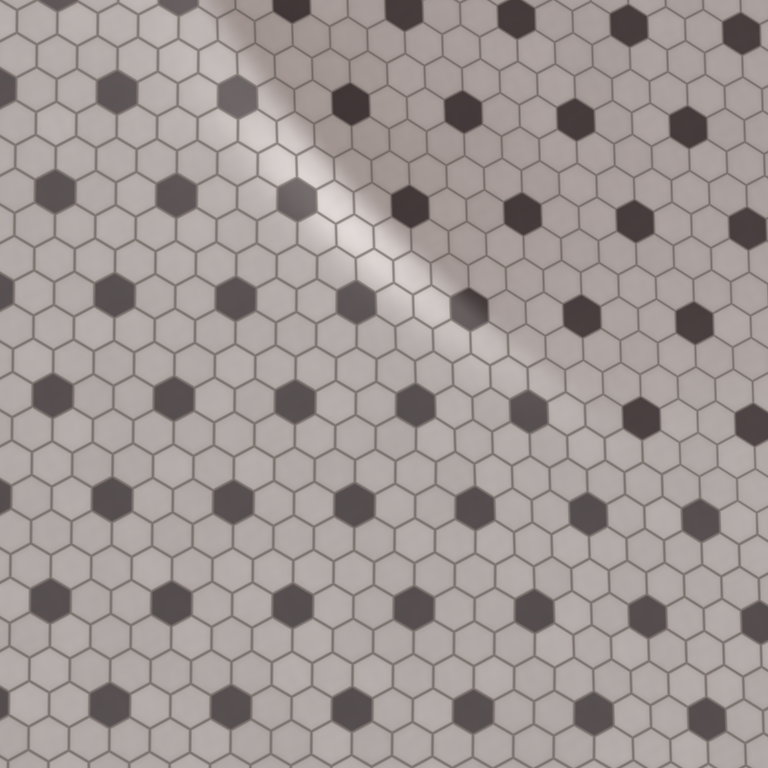
This texture is drawn by a WebGL 1 fragment shader. Its source:

```glsl
precision highp float;
// Small hexagonal floor tiles: every third one in every third row is dark.
// Two sheets meet along a lattice diagonal with slightly different steps;
// a soft diagonal sheen ends at a curved shadow edge. Cells give each tile a tone.
uniform vec2 u_resolution;

#define SEAM_START vec2(0.233, -0.008)   // dark tile at the top of the seam
#define SEAM_STEP vec2(0.0773, 0.1339)   // one dark repeat along the seam
#define LEFT_STEP vec2(0.1578, 0.0060)   // one dark repeat across, left sheet
#define RIGHT_STEP vec2(0.1465, 0.0104)  // the same, right sheet
#define TILT_LOSS 0.00046                // rows level out towards the bottom
#define GROUT_HALF 0.032                 // in tile widths
#define EDGE_SOFT 0.032
#define TONE_VARIATION 0.022
#define LIGHT_TILE vec3(0.690, 0.658, 0.648)
#define DARK_TILE vec3(0.335, 0.305, 0.307)
#define GROUT vec3(0.475, 0.440, 0.425)

const vec2 HEX_GRID = vec2(1.0, 1.7320508);

float hash(vec2 cell) {
  return fract(sin(dot(cell, vec2(41.3, 289.1))) * 4375.85);
}

// Canvas position (y down) to tile units; the loop undoes the changing tilt.
vec2 toTileSpace(vec2 p) {
  vec2 offset = p - SEAM_START;
  float across = 0.0;
  float down = offset.y / SEAM_STEP.y;
  for (int n = 0; n < 5; n++) {
    float run = offset.x - SEAM_STEP.x * down;
    vec2 stride = run < 0.0 ? LEFT_STEP : RIGHT_STEP;
    across = run / stride.x;
    down = (offset.y - across * (stride.y - TILT_LOSS * down)) / SEAM_STEP.y;
  }
  return 3.0 * vec2(across + 0.5 * down, 0.5 * HEX_GRID.y * down);
}

// Offset from the centre of the nearest hexagon.
vec2 hexLocal(vec2 t) {
  vec2 half_ = 0.5 * HEX_GRID;
  vec2 a = mod(t, HEX_GRID) - half_;
  vec2 b = mod(t - half_, HEX_GRID) - half_;
  return dot(a, a) < dot(b, b) ? a : b;
}

// Distance inwards from the hexagon border.
float borderDistance(vec2 local) {
  vec2 q = abs(local);
  return 0.5 - max(q.x, dot(q, vec2(0.5, 0.8660254)));
}

float mottle(vec2 t) {
  return sin(t.x * 5.1 + 2.0 * sin(t.y * 2.3)) * sin(t.y * 4.7 + 1.7 * sin(t.x * 3.1))
       + 0.5 * sin(t.x * 13.0 + t.y * 7.0) * sin(t.y * 11.0 - t.x * 5.0);
}

void main() {
  vec2 p = gl_FragCoord.xy / u_resolution;
  p.y = 1.0 - p.y;

  // Tile cell and its lattice address
  vec2 t = toTileSpace(p);
  vec2 local = hexLocal(t);
  vec2 center = t - local;
  float row = floor(center.y / (0.5 * HEX_GRID.y) + 0.5);
  vec2 cell = vec2(floor(center.x - 0.5 * row + 0.5), row);
  vec2 phase = mod(cell + 0.5, 3.0);
  float dark = step(max(phase.x, phase.y), 1.0);

  // Light: sheen left of the curved edge, shade to its right
  float side = p.x - (0.267 + 0.62 * p.y + 0.61 * p.y * p.y);
  float shadow = smoothstep(-0.02, 0.03, side);
  float upper = 1.0 - smoothstep(0.2, 0.62, p.y);
  float band = (side + 0.055) / 0.05;
  float reach = (p.y - 0.29) / 0.17;
  float sheen = exp(-band * band - reach * reach) * (1.0 - 0.8 * shadow);
  float glow = exp(-abs(side) / 0.22) * upper * (1.0 - shadow);
  float shade = shadow * upper * (0.035 + 0.055 * exp(-max(side, 0.0) / 0.2));

  // Tile surface
  float tone = (hash(cell) - 0.5) * TONE_VARIATION + 0.005 * mottle(t);
  float inside = borderDistance(local);
  float pillow = 0.018 * smoothstep(0.03, 0.2, inside) - 0.008;
  vec3 lightTile = LIGHT_TILE + tone + pillow + 0.15 * sheen + 0.045 * glow;
  lightTile -= shade * vec3(0.85, 1.05, 1.1);
  vec3 darkTile = DARK_TILE + 0.6 * tone + 0.07 * sheen + 0.08 * glow;
  darkTile -= shadow * vec3(0.035, 0.045, 0.045) + 0.6 * shade;
  vec3 tile = mix(lightTile, darkTile, dark);

  // Grout, thinner in the shaded part and around dark tiles
  vec3 grout = GROUT + 0.05 * sheen + 0.03 * glow - 0.5 * shade;
  float width = GROUT_HALF * (1.0 - 0.2 * shadow) * (1.0 - 0.35 * dark);
  float pixel = 1.0 / (0.05 * min(u_resolution.x, u_resolution.y));
  float soft = max(EDGE_SOFT, 0.7 * pixel);
  vec3 color = mix(grout, tile, smoothstep(width - soft, width + soft, inside));

  gl_FragColor = vec4(clamp(color, 0.0, 1.0), 1.0);
}
```
